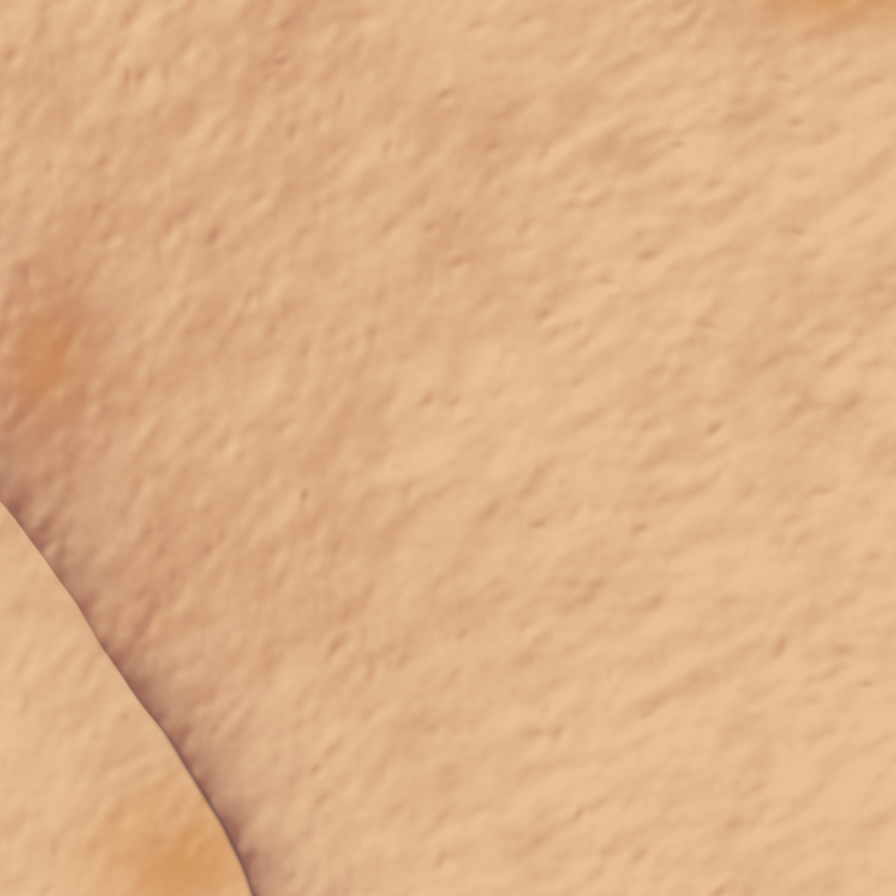
Write a Shadertoy shader that draws this texture.

```glsl
float hash(vec2 p) {
    return fract(sin(dot(p, vec2(127.1, 311.7))) * 43758.5453);
}

float noise(vec2 p) {
    vec2 i = floor(p), f = fract(p);
    f = f * f * (3.0 - 2.0 * f);
    return mix(mix(hash(i), hash(i + vec2(1, 0)), f.x),
               mix(hash(i + vec2(0, 1)), hash(i + vec2(1, 1)), f.x), f.y);
}

float fbm(vec2 p) {
    float sum = 0.0, amp = 0.5;
    for (int i = 0; i < 4; i++) {
        sum += amp * noise(p);
        p = mat2(1.6, 1.2, -1.2, 1.6) * p + 7.3;
        amp *= 0.5;
    }
    return sum / 0.9375;
}

vec2 rotate(vec2 p, float angle) {
    float c = cos(angle), s = sin(angle);
    return vec2(c * p.x + s * p.y, c * p.y - s * p.x);
}

// Skin height, stretched into short folds along the given angle
float folds(vec2 uv, float angle) {
    vec2 p = rotate(uv, angle);
    return 0.55 * noise(p * vec2(20, 42) + 3.0) + 0.45 * noise(p * vec2(46, 78) + 11.0);
}

float height(vec2 uv) {
    vec2 p = uv + 0.012 * vec2(noise(uv * 16.0), noise(uv * 16.0 + 31.0));
    return mix(folds(p, 1.0), folds(p, 0.5), smoothstep(0.3, 0.7, uv.x));
}

// Scattered pores: dark hollow with a lit lower rim
float pores(vec2 uv) {
    vec2 p = uv * 26.0, cell = floor(p);
    float sum = 0.0;
    for (int y = -1; y <= 1; y++)
    for (int x = -1; x <= 1; x++) {
        vec2 id = cell + vec2(x, y);
        vec2 center = id + 0.1 + 0.8 * vec2(hash(id), hash(id + 41.0));
        float angle = mix(1.3, 0.2, uv.x) + 1.2 * (hash(id + 5.0) - 0.5);
        float strength = pow(hash(id + 17.0), 3.0);
        vec2 size = vec2(0.34, 0.17) * mix(0.6, 1.25, hash(id + 29.0));
        vec2 hollow = rotate(p - center, angle) / size;
        vec2 rim = rotate(p - center - vec2(0.16, -0.22), angle) / size;
        sum += strength * (0.6 * exp(-dot(rim, rim)) - exp(-dot(hollow, hollow)));
    }
    return sum;
}

float spot(vec2 uv, vec2 center, vec2 radius) {
    vec2 q = (uv - center) / radius;
    return exp(-dot(q, q));
}

void mainImage(out vec4 fragColor, in vec2 fragCoord) {
    vec2 uv = fragCoord / iResolution.xy;
    float blotch = fbm(uv * 6.0 + 2.0);
    float mottle = fbm(rotate(uv, 0.75) * vec2(15, 28));

    // Relief lit from the upper left, over a faint upright grain
    float relief = height(uv) - height(uv + vec2(-0.006, 0.008));
    float grain = noise(uv * vec2(150, 65)) + noise(uv * vec2(80, 130) + 9.0) - 1.0;
    float detail = 2.7 * relief + 0.4 * grain + 1.6 * pores(uv);
    float tone = 0.3 + detail + 2.0 * (blotch - 0.5) + 2.2 * (mottle - 0.5);
    tone += 0.8 * (uv.x - uv.y) * smoothstep(0.0, 0.5, uv.x);
    tone -= 0.8 * spot(uv, vec2(0.1, 0.68), vec2(0.16, 0.28));
    tone -= 0.7 * spot(uv, vec2(0.2, 0.36), vec2(0.12, 0.2));
    tone -= 0.6 * spot(uv, vec2(0.83, 0.92), vec2(0.12, 0.07));
    tone -= 1.4 * spot(rotate(uv - vec2(0.95, 0.53), -0.6), vec2(0), vec2(0.1, 0.035));
    tone -= 0.5 * spot(uv, vec2(0.58, 0.77), vec2(0.12, 0.1));

    // Crease with a soft, uneven shadow on its right side only
    float creaseX = 0.283 - 0.423 * uv.y - 0.5 * uv.y * uv.y;
    creaseX -= 0.013 * spot(uv, vec2(uv.x, 0.26), vec2(1.0, 0.08));
    creaseX += 0.006 * (noise(vec2(uv.y * 28.0, 4.0)) - 0.5);
    float slope = 0.423 + uv.y;
    float d = (uv.x - creaseX) / sqrt(1.0 + slope * slope);
    float side = smoothstep(-0.0015, 0.0015, d);
    float depth = 1.0 - smoothstep(0.0, 0.42, uv.y);
    float right = max(d, 0.0);
    float width = mix(0.012, 0.034, noise(vec2(uv.y * 13.0, 8.0)));
    float shadow = side * (0.62 * exp(-right / width) + 0.26 * exp(-right / 0.06));
    shadow *= 0.55 + 0.9 * mottle - 0.3 * detail;
    float line = exp(-pow((d - 0.001) / 0.0035, 2.0));
    line *= depth * mix(0.5, 1.0, noise(vec2(uv.y * 35.0, 2.0)));
    tone = mix(0.4 + 0.8 * (tone - 0.3), tone, side);

    // Skin ramp
    vec3 color = vec3(0.87, 0.70, 0.54);
    color = mix(color, vec3(0.90, 0.74, 0.57), clamp(tone, 0.0, 1.35));
    color = mix(color, vec3(0.84, 0.65, 0.49), clamp(-tone, 0.0, 1.0));
    color = mix(color, vec3(0.74, 0.52, 0.41), 0.65 * smoothstep(0.9, 2.6, -tone));

    // Reddened patch and orange stains, broken up by the relief
    float flush = spot(uv, vec2(0.05, 0.59), vec2(0.07, 0.12));
    flush *= clamp(0.15 + 0.9 * mottle - 0.3 * detail, 0.0, 1.0);
    color = mix(color, vec3(0.72, 0.48, 0.37), flush);
    float stain = 0.7 * spot(uv, vec2(0.05, 0.595), vec2(0.04, 0.06));
    stain += 0.75 * spot(uv, vec2(0.2, 0.04), vec2(0.09, 0.08)) * (1.0 - side);
    stain += 0.85 * spot(uv, vec2(0.95, 1.015), vec2(0.11, 0.04));
    stain *= clamp(0.2 + 1.4 * mottle - 0.25 * detail, 0.0, 1.1);
    color = mix(color, vec3(0.82, 0.57, 0.35), min(stain, 1.0));

    color = mix(color, vec3(0.60, 0.39, 0.33), clamp(shadow, 0.0, 0.9));
    color = mix(color, vec3(0.44, 0.31, 0.30), 0.75 * line);
    fragColor = vec4(color, 1.0);
}
```
